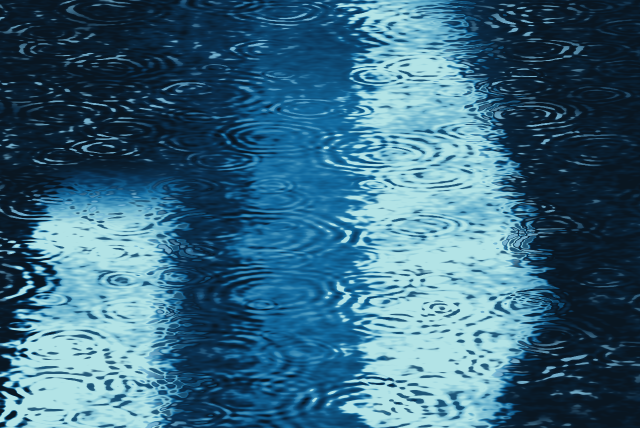
Reproduce this texture procedurally as a Shadertoy shader.

```glsl
// Rain on dark water at night, with pale and blue columns of reflected light.
// Foreshortened gradient-noise waves and scattered ring ripples form one swell,
// which bends the lookup of the reflected light and adds glints and troughs.

const float TAU = 6.2831853;
const vec3 DARK  = vec3(0.035, 0.085, 0.13);
const vec3 NAVY  = vec3(0.04, 0.21, 0.35);
const vec3 BLUE  = vec3(0.07, 0.42, 0.63);
const vec3 LIGHT = vec3(0.37, 0.67, 0.79);
const vec3 PALE  = vec3(0.70, 0.89, 0.90);
const vec3 GLINT = vec3(0.50, 0.74, 0.85);
const vec3 TROUGH = vec3(0.05, 0.25, 0.39);

float saturate(float v) { return clamp(v, 0.0, 1.0); }

vec2 hash2(vec2 p) {
    vec3 q = fract(p.xyx * vec3(0.1031, 0.1030, 0.0973));
    q += dot(q, q.yzx + 33.33);
    return fract((q.xx + q.yz) * q.zy);
}

float gradientAt(vec2 cell, vec2 offset) {
    float angle = TAU * hash2(cell).x;
    return dot(vec2(cos(angle), sin(angle)), offset);
}

float gradientNoise(vec2 p) {
    vec2 i = floor(p), f = p - i;
    vec2 u = f * f * f * (f * (f * 6.0 - 15.0) + 10.0);
    vec2 e = vec2(1.0, 0.0);
    return mix(mix(gradientAt(i, f), gradientAt(i + e.xy, f - e.xy), u.x),
               mix(gradientAt(i + e.yx, f - e.yx), gradientAt(i + e.xx, f - e.xx), u.x), u.y);
}

// Soft-edged interval from lo to hi
float band(float x, float lo, float hi, float soft) {
    return smoothstep(lo - soft, lo + soft, x) - smoothstep(hi - soft, hi + soft, x);
}

// Concentric rings around one raindrop
float dropRings(vec2 offset, float radius, float wavelength) {
    float d = length(offset);
    float envelope = (1.0 - smoothstep(0.7 * radius, radius, d)) * smoothstep(0.0, 0.5 * radius, d);
    return envelope * sin(TAU * (radius - d) / wavelength);
}

// Drops scattered over a jittered grid
float rainRings(vec2 water, float cell, float wavelength, float seed) {
    vec2 home = floor(water / cell);
    float sum = 0.0;
    for (int j = -1; j <= 1; j++)
    for (int i = -1; i <= 1; i++) {
        vec2 id = home + vec2(i, j);
        vec2 kind = hash2(id + seed + 57.0);
        vec2 centre = (id + 0.2 + 0.6 * hash2(id + seed)) * cell;
        float radius = cell * mix(0.25, 0.85, kind.x);
        float strength = step(0.35, kind.y) * (0.4 + 0.6 * kind.y);
        sum += strength * dropRings(water - centre, radius, wavelength * (0.8 + 0.5 * kind.x));
    }
    return sum;
}

// Wind waves in three octaves, coarser towards the viewer
float windWaves(vec2 water, float nearness) {
    return gradientNoise(water * vec2(13.0, 15.0) + 40.0) * (0.55 + 0.5 * nearness)
         + gradientNoise(water * vec2(27.0, 33.0) + 80.0) * 0.9
         + gradientNoise(water * vec2(52.0, 60.0) + 130.0) * 0.5;
}

vec3 toneRamp(float tone) {
    float t = tone * 4.0;
    vec3 color = mix(DARK, NAVY, saturate(t));
    color = mix(color, BLUE, saturate(t - 1.0));
    color = mix(color, LIGHT, saturate(t - 2.0));
    return mix(color, PALE, saturate(t - 3.0));
}

// Mask of the two pale columns
float paleColumns(vec2 p) {
    float left = band(p.x, 0.01 + 0.19 * p.y, 0.395, 0.03) * (1.0 - smoothstep(0.47, 0.62, p.y));
    float rightEdge = 1.27 - 0.24 * p.y * p.y - 0.12 * (1.0 - smoothstep(0.0, 0.3, p.y));
    return max(left, band(p.x, 0.85, rightEdge, 0.025));
}

vec3 waterColor(vec2 p) {
    vec2 water = vec2(p.x, 2.8 * p.y + 0.6 * p.y * p.y);
    float nearness = 1.0 - smoothstep(0.0, 0.6, p.y);
    float patches = gradientNoise(water * 3.5 + 11.0);

    // Swell: wind waves plus broken rings
    vec2 bent = water + 0.02 * gradientNoise(water * 9.0 + 23.0);
    float rings = rainRings(bent, 0.38, 0.034, 3.0) + 0.8 * rainRings(bent, 0.19, 0.026, 91.0);
    rings *= saturate(0.65 + 1.3 * gradientNoise(water * 8.0 + 61.0));
    float swell = 0.85 * windWaves(water, nearness) + 0.75 * rings;

    // Reflected light seen through the bent surface
    vec2 seen = p + swell * vec2(0.09, 0.06) + patches * vec2(0.05, 0.04);
    float pale = paleColumns(seen);
    float blue = band(seen.x, 0.57, 0.95, 0.05) * (1.0 - 0.6 * smoothstep(0.65, 0.95, seen.y));
    blue *= 0.6 + 0.4 * smoothstep(0.0, 0.3, seen.y);
    float tone = 0.04 + 0.15 * band(seen.x, 0.38, 1.15, 0.12);
    tone = mix(tone, 0.5, blue);
    tone = mix(tone, 0.95 - 0.1 * smoothstep(0.75, 1.0, p.y), pale);
    tone += swell * mix(0.16, 0.3, pale) + patches * mix(0.08, 0.3, pale);
    vec3 color = toneRamp(tone);

    // Dark troughs on the pale light, bright glints on the dark water
    color = mix(color, TROUGH, 0.8 * pale * smoothstep(0.28, 0.55, -swell));
    float calm = band(p.x, 0.42, 0.84, 0.05) * (1.0 - smoothstep(0.6, 0.9, p.y));
    float shade = smoothstep(1.26, 1.46, p.x) * smoothstep(0.0, 0.4, p.y);
    float glint = smoothstep(0.24, 0.52, swell - 0.1 * shade) * smoothstep(-0.35, 0.2, patches);
    glint *= (1.0 - 0.8 * calm) * (1.0 - 0.75 * shade);
    return mix(color, max(color, GLINT), 0.9 * glint);
}

void mainImage(out vec4 fragColor, in vec2 fragCoord) {
    // Four samples per pixel keep the fine rings smooth
    vec3 color = vec3(0.0);
    for (int k = 0; k < 4; k++) {
        vec2 jitter = vec2(k % 2, k / 2) * 0.5 - 0.25;
        color += 0.25 * waterColor((fragCoord + jitter) / iResolution.y);
    }
    fragColor = vec4(color, 1.0);
}
```
